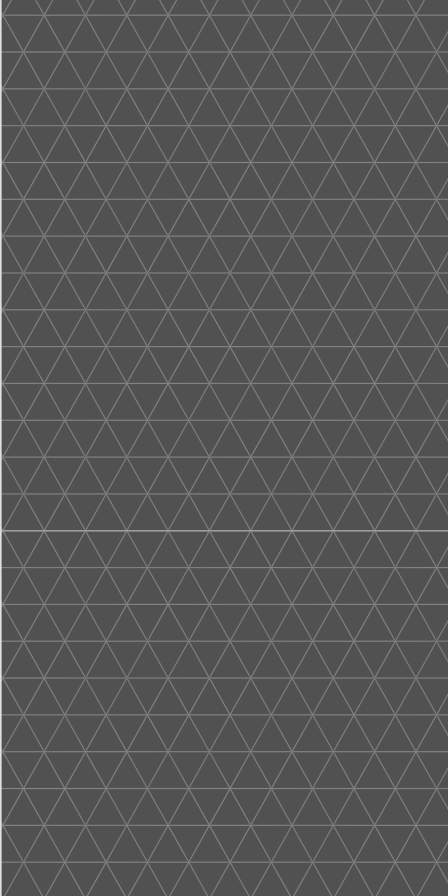
Write a Shadertoy shader that draws this pattern.

```glsl
#define SIDE 0.0922
#define ROW 0.0822
#define ORIGIN vec2(0.0525, 0.0755)
#define LINE_WIDTH 0.0027
#define BOLD_ROW 9.0
#define EDGE_WIDTH 0.0036
#define GROUND vec3(0.318)
#define LINE_COLOR vec3(0.515, 0.515, 0.52)
#define BOLD_COLOR vec3(0.62)
#define EDGE_COLOR vec3(0.88)
#define WEAR 0.12

// Distance to the nearest integer
float toInteger(float x) {
    return abs(fract(x + 0.5) - 0.5);
}

// Smoothed coverage of a line of the given width
float stroke(float dist, float width, float pixel) {
    return clamp((0.5 * width - dist) / pixel + 0.5, 0.0, 1.0);
}

// Slow fading along the lines, from layered sines
float fading(vec2 p) {
    float waves = sin(p.x * 17.0 + 3.0 * sin(p.y * 9.0))
                + sin(p.y * 23.0 - p.x * 11.0);
    return 1.0 - WEAR * (0.5 + 0.25 * waves);
}

void mainImage(out vec4 fragColor, in vec2 fragCoord) {
    float pixel = 1.0 / iResolution.x;
    vec2 p = fragCoord * pixel;
    vec2 cell = (p - ORIGIN) / vec2(SIDE, ROW);

    // Three families of parallel lines
    float slope = length(vec2(1.0 / SIDE, 0.5 / ROW));
    float rising = toInteger(cell.x - 0.5 * cell.y) / slope;
    float falling = toInteger(cell.x + 0.5 * cell.y) / slope;
    float level = toInteger(cell.y) * ROW;

    float diagonals = stroke(min(rising, falling), LINE_WIDTH, pixel);
    float horizontals = stroke(level, LINE_WIDTH, pixel);
    float lines = max(diagonals * 0.94, horizontals) * fading(p);
    vec3 color = mix(GROUND, LINE_COLOR, lines);

    // One brighter row
    float bold = stroke(abs(cell.y - BOLD_ROW) * ROW, LINE_WIDTH * 1.2, pixel);
    color = mix(color, BOLD_COLOR, bold);

    // Pale left border
    float edge = clamp((EDGE_WIDTH - p.x) / pixel + 0.5, 0.0, 1.0);
    color = mix(color, EDGE_COLOR, edge);

    fragColor = vec4(color, 1.0);
}
```
